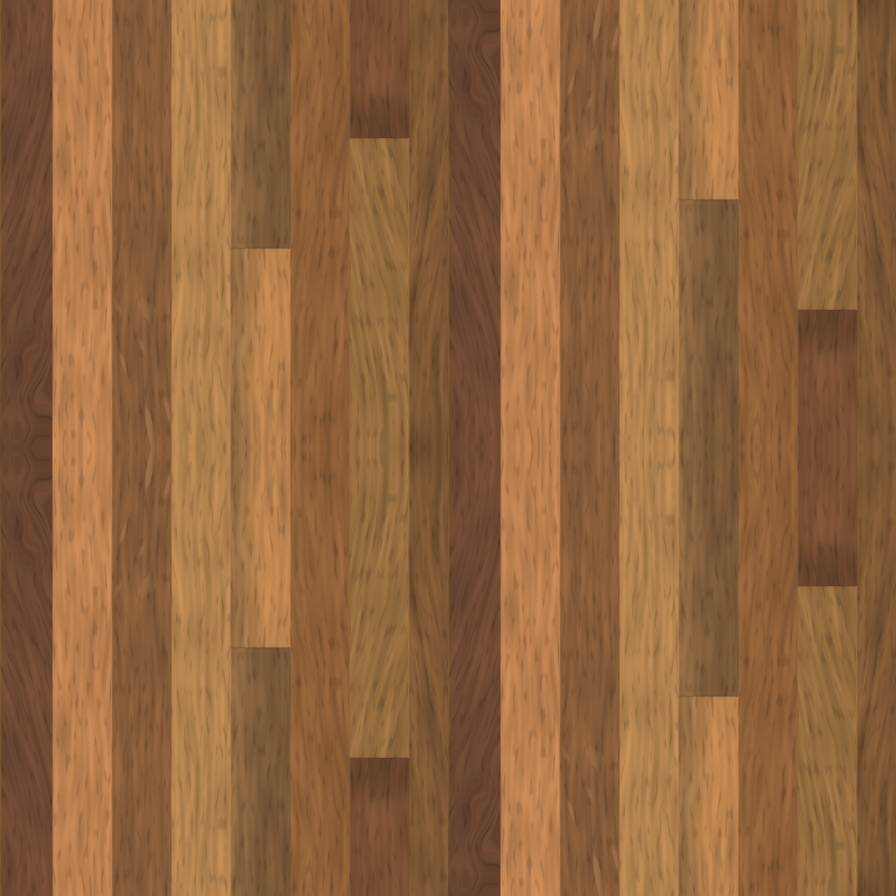
Give the GLSL for this texture, as a WebGL 1 fragment shader.

```glsl
precision highp float;
// Butcher-block wood: eight vertical staves, mirrored lengthwise, two half-dropped repeats across.
uniform vec2 u_resolution;

const float TAU = 6.2831853;
const float STAVE = 0.1327;        // stave width within one repeat
const float FIRST_CUT = 0.0177;    // part trimmed off the first stave
const float SEAM = 0.005;          // softness of the glue lines
const float JOINT_A = 0.2227;      // butt joint of stave 4
const float JOINT_B = 0.346;       // butt joint of stave 6

vec2 gradient(vec2 cell) {
  float a = fract(sin(dot(cell, vec2(127.1, 311.7))) * 43758.55);
  return vec2(cos(a * TAU), sin(a * TAU));
}

float gradientNoise(vec2 p) {
  vec2 i = floor(p), f = p - i;
  vec2 s = f * f * f * (f * (f * 6.0 - 15.0) + 10.0);
  vec2 e = vec2(1.0, 0.0);
  float low = mix(dot(gradient(i), f), dot(gradient(i + e), f - e), s.x);
  float high = mix(dot(gradient(i + e.yx), f - e.yx), dot(gradient(i + 1.0), f - 1.0), s.x);
  return mix(low, high, s.y);
}

// 0 on the inner board of a stave, 1 beyond its butt joint
float beyondJoint(float along, float joint) {
  return smoothstep(joint - 0.001, joint + 0.001, along);
}

vec3 staveColor(float id, float across, float along) {
  if (id < 0.5) return vec3(0.435, 0.285, 0.2);
  if (id < 1.5) return vec3(0.74, 0.505, 0.315);
  if (id < 2.5) return vec3(0.53, 0.36, 0.225);
  if (id < 3.5) return vec3(0.7, 0.51, 0.31);
  if (id < 4.5) {
    float t = smoothstep(0.05, 0.6, across);
    vec3 pale = mix(vec3(0.59, 0.43, 0.26), vec3(0.73, 0.51, 0.305), t);
    vec3 dusky = mix(vec3(0.56, 0.41, 0.26), vec3(0.47, 0.34, 0.215), t);
    return mix(pale, dusky, beyondJoint(along, JOINT_A));
  }
  if (id < 5.5) return vec3(0.56, 0.375, 0.22);
  if (id < 6.5) {
    float shade = 1.0 - 0.14 * (1.0 - smoothstep(JOINT_B + 0.02, JOINT_B + 0.06, along));
    vec3 olive = vec3(0.595, 0.43, 0.25);
    return mix(olive, vec3(0.475, 0.31, 0.2) * shade, beyondJoint(along, JOINT_B));
  }
  return vec3(0.495, 0.345, 0.205) * (1.0 - 0.12 * exp(-along * along * 900.0));
}

// sideways swing of the grain lines along a stave
float grainBow(float id) {
  if (id < 0.5) return 0.05;
  if (id < 4.5) return 0.0;
  if (id < 5.5) return 0.016;
  return id < 6.5 ? -0.036 : 0.025;
}

// brightness offset from broad figure, fine fibres and short pores
float woodGrain(vec2 p, float bow, float figure, float seed) {
  vec2 q = vec2(p.x + bow * cos(TAU * p.y), p.y);
  q.x += 0.008 * gradientNoise(vec2(q.x * 14.0, q.y * 7.0) + seed);
  float broad = gradientNoise(vec2(q.x * 75.0, q.y * 5.0) + seed);
  float fibre = gradientNoise(vec2(q.x * 170.0, q.y * 16.0) + seed * 1.7);
  float pore = gradientNoise(vec2(q.x * 230.0, q.y * 48.0) + seed * 2.3);
  float cloud = gradientNoise(vec2(q.x * 20.0, q.y * 9.0) + seed * 3.1);
  float streak = smoothstep(0.12, 0.5, broad);
  return figure * (0.2 * broad - 0.16 * streak) + 0.16 * fibre
       - 0.12 * smoothstep(0.1, 0.5, pore) + 0.07 * cloud + 0.015;
}

// pale curved ray flecks clustered around the mirror line
float rayFlecks(vec2 p) {
  float bend = 0.12 * p.y + 1.1 * p.y * p.y;
  float n = gradientNoise(vec2((p.x + bend) * 85.0, p.y * 22.0) + 41.0);
  return smoothstep(0.27, 0.48, n) * (1.0 - smoothstep(0.12, 0.2, p.y));
}

void main() {
  vec2 uv = gl_FragCoord.xy / u_resolution;

  // two repeats across, the second dropped by half and each mirrored
  float column = floor(uv.x * 2.0);
  float x = fract(uv.x * 2.0);
  float along = abs(fract(uv.y + 0.5 * column) - 0.5);
  vec2 p = vec2(x * 0.5, along);

  // stave under this point and its left neighbour
  float id = min(floor((x + FIRST_CUT) / STAVE), 7.0);
  float inside = x - max(0.0, id * STAVE - FIRST_CUT);
  float previous = mod(id + 7.0, 8.0);
  float blend = smoothstep(0.0, SEAM, inside);
  vec3 color = mix(staveColor(previous, 1.0, along),
                   staveColor(id, inside / STAVE, along), blend);

  // separate grain for the boards on either side of a joint
  float joint = id < 4.5 ? JOINT_A : JOINT_B;
  float jointed = (id == 4.0 || id == 6.0) ? 1.0 : 0.0;
  float outer = jointed * step(joint, along);
  float figure = id > 5.5 ? 1.35 - 0.8 * outer : 0.7;

  // swirling dark knot in the first stave
  float knot = id < 0.5 ? exp(-along * along * 60.0) : 0.0;
  float swirl = knot * 0.035 * gradientNoise(vec2(p.x * 40.0, along * 22.0) + 9.0);
  float grain = woodGrain(p + vec2(swirl, 0.0), grainBow(id) * (1.0 - outer),
                          figure, id * 17.3 + outer * 7.9);
  color *= 1.0 + grain * mix(0.5, 1.0, blend) - 0.1 * knot;

  // flecks and a faint line at the butt joints
  if (id == 2.0) color = mix(color, vec3(0.68, 0.5, 0.33), 0.5 * rayFlecks(p));
  color *= 1.0 - 0.1 * jointed * (1.0 - smoothstep(0.0, 0.002, abs(along - joint)));

  gl_FragColor = vec4(color, 1.0);
}
```
